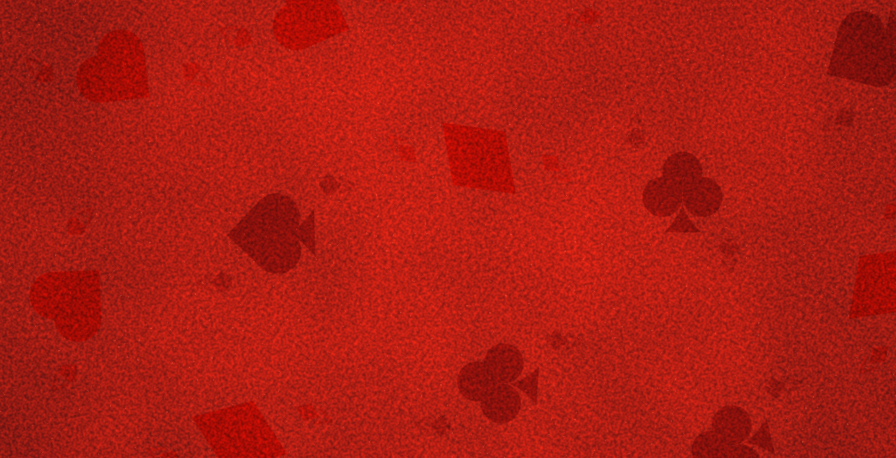
Write a Shadertoy shader that draws this pattern.

```glsl
const vec3 DARK_FELT = vec3(0.50, 0.09, 0.07);
const vec3 LIGHT_FELT = vec3(0.78, 0.13, 0.08);
const vec3 RED_INK = vec3(0.98, 0.42, 0.25);    // inks multiply the felt
const vec3 BLACK_INK = vec3(0.79, 0.55, 0.60);
const vec3 SPECK_GLOW = vec3(0.09, 0.09, 0.07);
const float CENTRE_LIGHT = 0.86;
const float VIGNETTE = 1.5;
const float GRAIN = 1.05;
const float BLOTCH = 0.32;
const float SUIT_SIZE = 0.112;
const float PIP_SIZE = 0.25;
const float PIP_OPACITY = 0.65;
const vec2 FIRST_CARD = vec2(0.158, 1.0);
const vec2 CARD_PITCH = vec2(0.444, -0.497);
const vec2 PIP_OFFSET = vec2(-0.91, 1.07);
const vec2 CHEVRON_OFFSET = vec2(-0.91, 1.42);
const int COLUMNS = 5;
const int ROWS = 3;

mat2 rotation(float a) {
    return mat2(cos(a), sin(a), -sin(a), cos(a));
}

float hash(vec2 p) {
    vec3 q = fract(p.xyx * 0.1031);
    q += dot(q, q.yzx + 33.33);
    return fract((q.x + q.y) * q.z);
}

float cornerSlope(vec2 cell, vec2 offset) {
    float a = 6.2832 * hash(cell);
    return dot(vec2(cos(a), sin(a)), offset);
}

float gradientNoise(vec2 p) {
    vec2 i = floor(p), f = p - i;
    vec2 u = f * f * f * (f * (f * 6.0 - 15.0) + 10.0);
    vec2 e = vec2(1.0, 0.0);
    float low = mix(cornerSlope(i, f), cornerSlope(i + e, f - e), u.x);
    float high = mix(cornerSlope(i + e.yx, f - e.yx), cornerSlope(i + 1.0, f - 1.0), u.x);
    return mix(low, high, u.y);
}

// Suit distances, about one unit from centre to tip
float heart(vec2 p) {
    p.x = abs(p.x);
    if (p.x + p.y > 1.0) return length(p - vec2(0.25, 0.75)) - 0.3536;
    vec2 a = p - vec2(0.0, 1.0), b = p - 0.5 * max(p.x + p.y, 0.0);
    return sqrt(min(dot(a, a), dot(b, b))) * sign(p.x - p.y);
}

float stem(vec2 p, float width) {
    float t = clamp((-0.2 - p.y) / 0.56, 0.0, 1.0);
    float side = abs(p.x) - width * t * sqrt(t);
    return max(0.8 * side, max(-0.76 - p.y, p.y + 0.2));
}

float suit(vec2 p, int kind) {
    if (kind == 0) return 1.3 * heart(p / 1.3 + vec2(0.0, 0.6));
    if (kind == 1) return min(1.3 * heart(vec2(p.x, 0.95 - p.y) / 1.3), stem(p, 0.46));
    if (kind == 2) return 0.59 * (abs(p.x) / 0.73 + abs(p.y) - 1.0);
    float lobes = min(length(p - vec2(0.0, 0.42)), length(vec2(abs(p.x) - 0.39, p.y + 0.07)));
    return min(lobes - 0.39, stem(p, 0.36));
}

float chevron(vec2 p) {
    float stroke = abs(dot(vec2(abs(p.x), p.y - 0.15), vec2(0.89, 0.45))) - 0.03;
    return max(stroke, abs(p.y) - 0.16);
}

float coverage(float d) {
    float edge = 1.0 / iResolution.y;
    return 1.0 - smoothstep(-edge, edge, d * SUIT_SIZE);
}

// Ink of one card: central suit and two opposed corner marks
vec3 cardInk(vec2 p, float col, float row) {
    vec2 centre = FIRST_CARD + CARD_PITCH * vec2(col, row);
    centre.x += 0.11 * (row - 1.0) * sin(1.2 * col - 2.0);
    centre.y -= 0.158 * cos(1.366 * col + 0.12 * row * row);
    float angle = 2.4 - 0.8 * col + abs(row - 1.0) * (1.1 * col - 1.5);
    int kind = int(clamp(2.0 - abs(col - 3.0) + row, 0.0, 3.0));

    vec2 q = rotation(-angle) * (p - centre) / SUIT_SIZE;
    vec2 folded = q.y < 0.0 ? -q : q;
    float pip = PIP_SIZE * suit((folded - PIP_OFFSET) / PIP_SIZE, kind);
    float marks = max(coverage(pip), 0.7 * coverage(chevron(folded - CHEVRON_OFFSET)));
    float amount = max(coverage(suit(q, kind)), PIP_OPACITY * marks);
    return mix(vec3(1.0), kind % 2 == 0 ? RED_INK : BLACK_INK, amount);
}

void mainImage(out vec4 fragColor, in vec2 fragCoord) {
    vec2 p = fragCoord / iResolution.y;
    float aspect = iResolution.x / iResolution.y;

    // Soft light and worn patches
    vec2 fromCentre = (p - vec2(0.52 * aspect, 0.5)) * vec2(1.07 / aspect, 0.6);
    float tone = CENTRE_LIGHT - VIGNETTE * dot(fromCentre, fromCentre);
    tone += BLOTCH * (gradientNoise(p * 3.1 + 7.0) + 0.5 * gradientNoise(p * 9.0 + 31.0));

    // Felt fibres
    vec2 fibre = rotation(0.6) * p + 5.0;
    tone += GRAIN * (0.75 * gradientNoise(fibre * 173.0) + 0.6 * gradientNoise(fibre.yx * 101.0));
    vec3 color = mix(DARK_FELT, LIGHT_FELT, tone);
    color += SPECK_GLOW * smoothstep(0.4, 0.62, gradientNoise(fibre * 137.0 + 19.0));

    // Scattered cards
    for (int row = 0; row < ROWS; row++)
        for (int col = 0; col < COLUMNS; col++)
            color *= cardInk(p, float(col), float(row));

    fragColor = vec4(clamp(color, 0.0, 1.0), 1.0);
}
```
